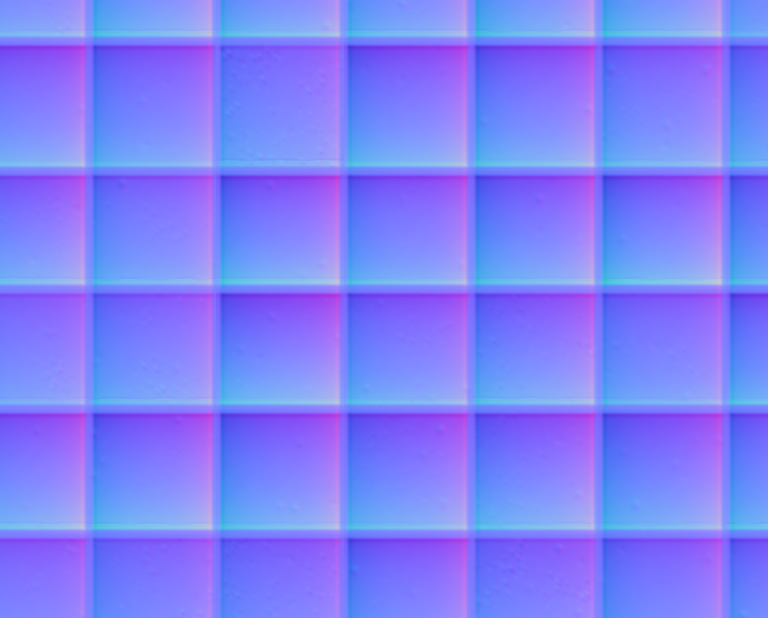
Give the GLSL for this texture map, as a Shadertoy shader.

```glsl
// Tangent-space normal map of a wall of pillowed square tiles with soft joints and worn faces.

#define COLUMN_PITCH 0.2061   // all lengths are in canvas heights
#define FIRST_COLUMN 0.1440
#define ROW_PITCH 0.1994
#define FIRST_ROW 0.1359
#define JOINT_HALF 0.0062
#define JOINT_SOFT 0.0040
#define SLOPE_X 0.47
#define SLOPE_Y 0.48
#define RIM_SLOPE 0.10
#define DENT_SLOPE 0.26
#define RIDGE_SLOPE 0.22

const float HALF_PI = 1.570796;

vec2 hash2(vec2 p) {
    vec3 q = fract(p.xyx * vec3(0.1031, 0.1030, 0.0973));
    q += dot(q, q.yzx + 33.33);
    return fract((q.xx + q.yz) * q.zy);
}

// Height of a horizontal joint; the rows are slightly uneven.
float rowLine(float k) {
    float a = k * HALF_PI;
    float uneven = 0.0069 * sin(a) - 0.0012 * (1.0 - cos(a)) - 0.0014 * (1.0 - cos(2.0 * a));
    return FIRST_ROW + ROW_PITCH * k + uneven;
}

float layeredSines(vec2 p) {
    float sum = 0.0, amp = 0.5;
    for (int i = 0; i < 4; i++) {
        sum += amp * sin(p.x + 1.7 * sin(p.y)) * cos(p.y - 0.8 * p.x);
        p = mat2(1.6, 1.2, -1.2, 1.6) * p + 3.1;
        amp *= 0.55;
    }
    return sum;
}

// Summed slope of small bumps and pits, one per cell; only some cells hold one.
vec2 cellularDents(vec2 p, float share) {
    vec2 cell = floor(p), slope = vec2(0.0);
    for (int j = -1; j <= 1; j++)
    for (int i = -1; i <= 1; i++) {
        vec2 id = cell + vec2(i, j);
        vec2 away = p - id - 0.2 - 0.6 * hash2(id);
        vec2 kind = hash2(id + 71.3);
        float height = step(kind.x, share) * (kind.y - 0.35);
        slope += height * away * exp(-7.0 * dot(away, away));
    }
    return slope * 6.0;
}

void mainImage(out vec4 fragColor, in vec2 fragCoord) {
    vec2 p = fragCoord / iResolution.y;
    float soft = max(JOINT_SOFT, 1.0 / iResolution.y);

    // Tile index and the distances to its four joints
    float column = floor((p.x - FIRST_COLUMN) / COLUMN_PITCH);
    float row = floor((p.y - FIRST_ROW) / ROW_PITCH);
    if (p.y < rowLine(row)) row -= 1.0;
    else if (p.y >= rowLine(row + 1.0)) row += 1.0;
    vec2 lower = vec2(FIRST_COLUMN + column * COLUMN_PITCH, rowLine(row));
    vec2 size = vec2(COLUMN_PITCH, rowLine(row + 1.0) - lower.y);
    vec2 uv = (p - lower) / size;
    vec2 gap = min(uv, 1.0 - uv) * size;
    vec2 side = sign(uv - 0.5);

    // Variation from tile to tile
    vec2 tile = vec2(column, row);
    vec2 vary = hash2(tile + 17.0);
    vec2 character = hash2(tile + 43.0);
    float wear = character.x * character.x;
    vec2 strength = mix(vec2(1.12), vec2(0.72), wear) * mix(vec2(0.85), vec2(1.12), vary);
    float falloff = mix(2.6, 3.6, character.y);

    // Pillowed face: the slope grows towards each side
    vec2 rise = vec2(pow(uv.x, falloff + 1.6), pow(uv.y, falloff));
    vec2 fall = vec2(pow(1.0 - uv.x, falloff + 0.7), pow(1.0 - uv.y, falloff));
    vec2 slope = strength * vec2(SLOPE_X, SLOPE_Y) * (rise - fall) * vec2(1.0, -1.0);
    slope += 0.05 * (vary.yx - 0.5);

    // Steeper rim beside the joint
    vec2 rim = exp(-pow((gap - 0.0105) / 0.0035, vec2(2.0)));
    slope += RIM_SLOPE * rim * side * vec2(1.0, -1.0);

    // Wandering glaze ridge along the lower edge
    float wander = layeredSines(p * 45.0 + tile * 5.0);
    float ridge = (uv.y * size.y - 0.0165 - 0.0018 * wander) / 0.0022;
    float ridgeAmount = mix(0.15, 1.0, vary.x) * smoothstep(-0.4, 0.4, wander + 0.3);
    slope.y -= RIDGE_SLOPE * ridgeAmount * ridge * exp(-ridge * ridge);

    // Wear: slanted fine dents in patches, and a few larger pits
    mat2 slant = mat2(0.8, -0.6, 0.6, 0.8);
    vec2 grain = slant * p * vec2(105.0, 62.0);
    float patches = smoothstep(-0.35, 0.5, layeredSines(p * 24.0 + 9.0));
    vec2 dents = cellularDents(grain, 0.55) * patches * mix(0.08, 0.6, wear);
    dents += cellularDents(p * 58.0 + 11.0, 0.035) * 0.5;
    slope += DENT_SLOPE * dents;
    slope += 0.012 * vec2(wander, layeredSines(p.yx * 60.0));

    // Joints flatten the slope, most of all at the crossings
    vec2 joint = 1.0 - smoothstep(JOINT_HALF - soft, JOINT_HALF + soft, gap);
    slope *= 1.0 - 0.88 * joint;
    slope *= 1.0 - 0.45 * max(joint.x, joint.y);

    // Encode the unit normal as a colour
    slope *= min(1.0, 0.85 / max(length(slope), 0.001));
    vec3 normal = vec3(slope, sqrt(1.0 - dot(slope, slope)));
    fragColor = vec4(0.5 + 0.5 * normal, 1.0);
}
```
